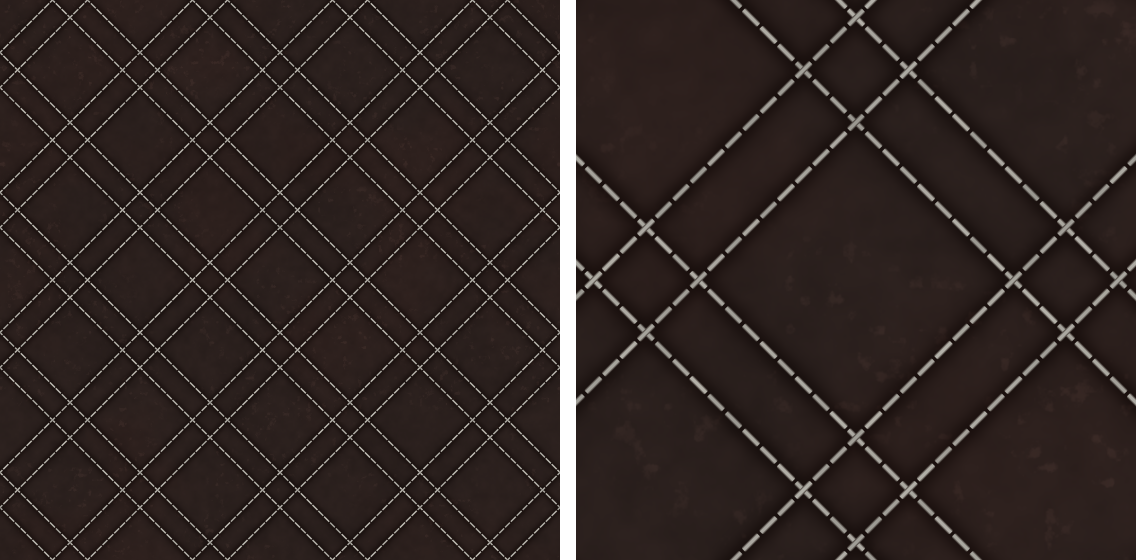
Left: the whole. Right: its middle third, enlarged.
This pattern is drawn by a three.js fragment shader. Its source:

```glsl
// Dark quilted leather with pairs of diagonal dashed stitch lines, four repeats each way.
varying vec2 vUv;

const float REPEATS = 4.0;
const float CELL = 0.1767767;       // canvas length of one diagonal period
const float LINE_OFFSET = 0.125;    // each line's offset from the pair's centre
const float DASHES = 12.0;          // stitches per diagonal period
const vec2 STITCH_HALF = vec2(0.0017, 0.0063);
const vec3 LEATHER = vec3(0.163, 0.122, 0.112);
const vec3 CREASE_TINT = vec3(0.60, 0.50, 0.47);
const vec3 THREAD_EDGE = vec3(0.34, 0.31, 0.29);
const vec3 THREAD_CORE = vec3(0.67, 0.66, 0.63);

float hash(vec2 p) {
  vec3 q = fract(vec3(p.xyx) * 0.1031);
  q += dot(q, q.yzx + 33.33);
  return fract((q.x + q.y) * q.z);
}

// Value noise that wraps after a whole number of cells
float noise(vec2 uv, float cells) {
  vec2 p = uv * cells;
  vec2 i = floor(p);
  vec2 f = fract(p);
  f = f * f * (3.0 - 2.0 * f);
  float a = hash(mod(i, cells));
  float b = hash(mod(i + vec2(1.0, 0.0), cells));
  float c = hash(mod(i + vec2(0.0, 1.0), cells));
  float d = hash(mod(i + 1.0, cells));
  return mix(mix(a, b, f.x), mix(c, d, f.x), f.y);
}

float fbm(vec2 uv, float cells) {
  float sum = 0.0;
  float gain = 0.5;
  for (int i = 0; i < 4; i++) {
    sum += gain * noise(uv, cells);
    cells *= 2.0;
    gain *= 0.5;
  }
  return sum / 0.9375;
}

// Signed canvas distance across the nearer line of a pair
float lineOffset(float across) {
  return (abs(fract(across) - 0.5) - LINE_OFFSET) * CELL;
}

float roundedBox(vec2 p, vec2 halfSize, float radius) {
  vec2 q = abs(p) - halfSize + radius;
  return length(max(q, 0.0)) + min(max(q.x, q.y), 0.0) - radius;
}

// Grain, faint warm patches and small scuffs
vec3 leather(vec2 uv) {
  float cloud = fbm(uv, 7.0);
  float grain = fbm(uv + 0.37, 64.0);
  float warmth = smoothstep(0.45, 0.8, fbm(uv + 0.61, 6.0));
  float scuff = smoothstep(0.62, 0.82, fbm(uv + 0.23, 110.0));
  scuff *= smoothstep(0.4, 0.65, fbm(uv + 0.19, 12.0));
  vec3 color = LEATHER * (1.0 + 0.10 * (cloud - 0.5) + 0.18 * (grain - 0.5));
  color += vec3(0.009, 0.0, -0.001) * warmth;
  return color + vec3(0.042, 0.030, 0.027) * scuff;
}

// Darkness of the padding near a seam, 1 at the seam itself
float seamDepth(float d) {
  return exp(-d * d / 0.000049);
}

// Lays one family of dashed lines over the base colour
vec3 stitch(vec3 base, float across, float along, float seed, float pixel) {
  float side = step(0.5, fract(across));
  vec2 id = mod(vec2(floor(across) * 2.0 + side, floor(along * DASHES)),
                vec2(2.0, DASHES) * REPEATS);
  float tone = hash(id + seed);
  vec2 p = vec2(lineOffset(across), (fract(along * DASHES) - 0.5) * CELL / DASHES);
  vec2 size = STITCH_HALF * vec2(1.0, mix(0.96, 1.03, tone));
  float d = roundedBox(p, size, 0.0008);
  float cover = clamp(0.5 - d / pixel, 0.0, 1.0);
  float core = 1.0 - smoothstep(0.3, 0.95, abs(p.x) / STITCH_HALF.x);
  vec3 thread = mix(THREAD_EDGE, THREAD_CORE, core) * mix(0.9, 1.05, tone);
  return mix(base, thread, cover);
}

void main() {
  float pixel = max(fwidth(vUv.x), 0.00001);
  float u = REPEATS * (vUv.x + vUv.y);
  float v = REPEATS * (vUv.x - vUv.y);

  // Padding sinks softly toward each seam
  float du = abs(lineOffset(u));
  float dv = abs(lineOffset(v));
  float crease = 1.0 - (1.0 - 0.9 * seamDepth(du)) * (1.0 - 0.9 * seamDepth(dv));
  float puff = mix(0.95, 1.02, smoothstep(0.0, 0.03, min(du, dv)));
  vec3 color = leather(vUv) * puff * mix(vec3(1.0), CREASE_TINT, crease);

  color = stitch(color, u, v, 3.0, pixel);
  color = stitch(color, v, u, 71.0, pixel);
  gl_FragColor = vec4(color, 1.0);
}
```
